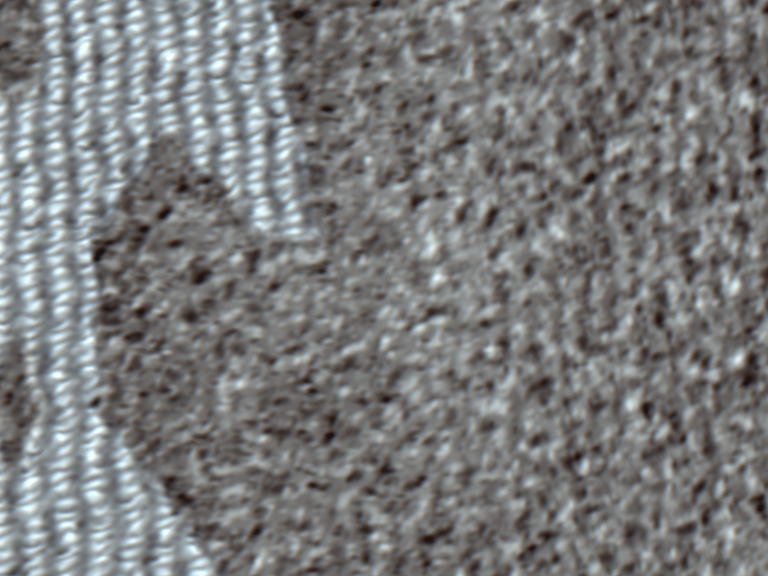
Give the GLSL for this texture, as a Shadertoy shader.

```glsl
#define RIB_PITCH 0.047
#define STITCH_PITCH 0.022
#define GRAIN_SCALE 40.0
#define FINE_SCALE 72.0
#define WOOL_CONTRAST 0.108
#define FRINGE 0.22
#define SHADOW_DEPTH 0.10
#define DARK_WOOL vec3(0.28, 0.26, 0.26)
#define PALE_YARN vec3(0.85, 0.91, 0.92)
#define TAU 6.2831853

vec3 hash3(vec2 p) {
    vec3 h = fract(p.xyx * vec3(0.1031, 0.1030, 0.0973));
    h += dot(h, h.yxz + 33.33);
    return fract((h.xxy + h.yzz) * h.zyx);
}

// Cellular noise of leaning oval tufts, zero mean and about unit deviation
float tufts(vec2 p, float lean) {
    vec2 cell = floor(p);
    float sum = 0.0;
    for (int j = -1; j <= 1; j++)
    for (int i = -1; i <= 1; i++) {
        vec2 id = cell + vec2(i, j);
        vec3 h = hash3(id + 71.0);
        vec2 d = p - id - h.xy;
        float a = lean + 1.3 * (fract(h.z * 17.0) - 0.5);
        vec2 along = vec2(cos(a), -sin(a));
        vec2 e = vec2(dot(d, along), dot(d, vec2(-along.y, along.x)));
        float k = max(0.0, 1.0 - dot(e * e, vec2(1.0, 3.5)));
        sum += (2.0 * h.z - 1.0) * k * k;
    }
    return 3.0 * sum;
}

float ellipse(vec2 q, vec2 centre, vec2 radius) {
    return (1.0 - length((q - centre) / radius)) * radius.x;
}

// Signed distance to the dark wool, positive inside it
float woolDistance(vec2 q) {
    q += 0.007 * vec2(sin(q.y * 47.0 + 3.0 * sin(q.x * 19.0)), sin(q.x * 53.0 + q.y * 21.0));
    float upper = min(dot(q - vec2(0.165, 0.40), vec2(0.82, 0.57)),
                      dot(q - vec2(0.286, 0.226), vec2(-0.72, 0.69)));
    float lower = min(q.x - 0.165, dot(q - vec2(0.165, 0.70), vec2(0.80, -0.595)));
    float side = q.x - 0.47 - 0.19 * q.y;
    float tip = min(q.y - 0.41, q.x - 0.38);
    float spots = max(ellipse(q, vec2(0.015, 0.07), vec2(0.055, 0.10)),
                      ellipse(q, vec2(0.02, 0.70), vec2(0.04, 0.10)));
    return max(max(min(upper, lower), side), max(tip, spots));
}

// Brightness of the knit at q, with y pointing down
float knit(vec2 q, float wool) {
    float columns = smoothstep(0.55, 1.05, q.x);
    float lean = mix(0.55, 1.05, columns);
    float coarse = tufts(q * GRAIN_SCALE, lean);
    float fine = tufts(q * FINE_SCALE + 19.0, lean);

    // Vertical ribs that lean a little on the left
    float u = (q.x - 0.2 * min(q.x, 0.5) * q.y) / RIB_PITCH;
    u += 0.10 * sin(q.y * 31.0 + q.x * 9.0) + 0.06 * sin(q.y * 83.0 - q.x * 40.0);
    float rib = cos(TAU * u);

    // Shiny slanted stitches
    float id = round(u);
    float phase = q.y / STITCH_PITCH + 0.8 * (u - id) + hash3(vec2(id, 5.0)).x + 0.13 * coarse;
    float stitch = 0.5 + 0.5 * cos(TAU * phase);
    float pale = 0.46 + 0.5 * (0.5 + 0.5 * rib) * (0.3 + 0.7 * stitch)
               + 0.055 * coarse + 0.035 * fine;

    // Matted wool, shaded along the seam
    float wavyRib = cos(TAU * (u + 0.12 * sin(q.y * 120.0 + 4.0 * id)));
    float matted = 0.78 * coarse + 0.5 * fine + mix(0.2, 0.72, columns) * wavyRib;
    float broad = 0.022 * tufts(q * 4.0 + 7.0, 0.8);
    float glow = 0.05 * exp(-12.0 * dot(q - vec2(0.75, 0.45), q - vec2(0.75, 0.45)));
    float seam = SHADOW_DEPTH * exp(-max(wool, 0.0) / 0.045);
    float dark = 0.44 + WOOL_CONTRAST * matted + broad + glow - seam;

    return mix(pale, dark, smoothstep(-0.012, 0.012, wool));
}

void mainImage(out vec4 fragColor, in vec2 fragCoord) {
    vec2 q = fragCoord / iResolution.y;
    q.y = 1.0 - q.y;
    float wool = woolDistance(q);
    float light = knit(q, wool);
    float shifted = knit(q + vec2(0.004, 0.002), wool);

    // Warm and cool fringes beside the highlights
    float warmth = FRINGE * clamp(light - shifted, -0.2, 0.2);
    warmth += mix(-0.012, 0.007, smoothstep(-0.02, 0.02, wool));
    vec3 color = mix(DARK_WOOL, PALE_YARN, (0.5 * (light + shifted) - 0.265) / 0.635);
    color += warmth * vec3(1.0, 0.0, -1.0);
    fragColor = vec4(clamp(color, 0.08, 1.0), 1.0);
}
```
